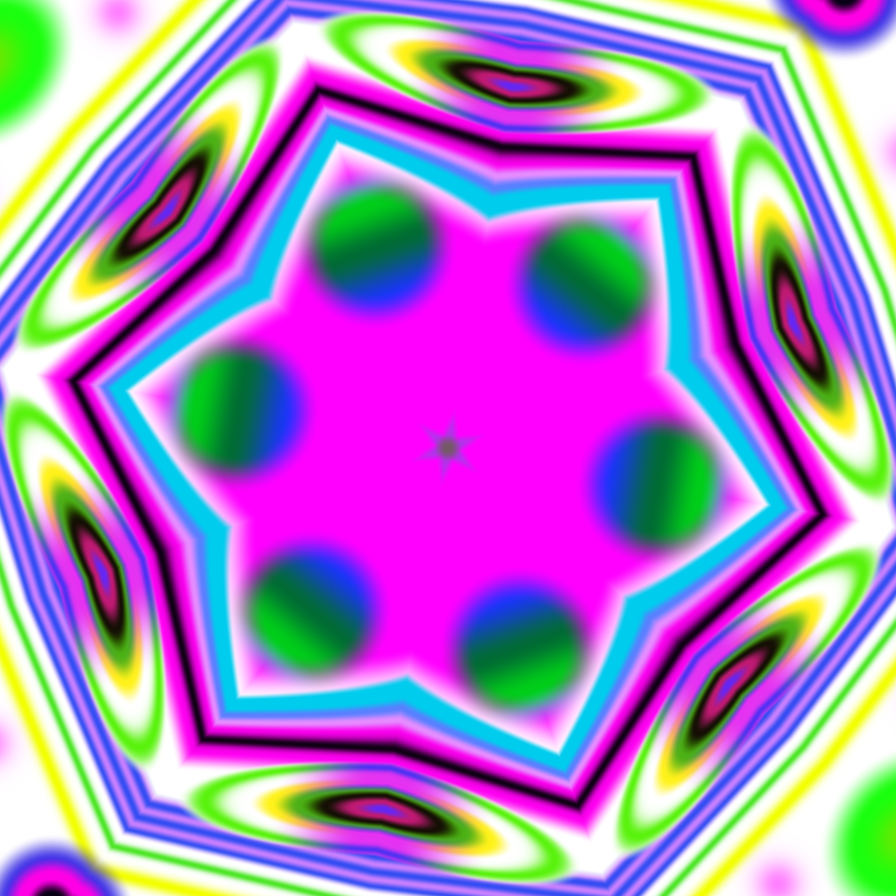
This background is drawn by a WebGL 2 fragment shader. Its source:

```glsl
#version 300 es
precision highp float;

uniform vec2 u_resolution;
out vec4 outColor;

const float SECTOR = 1.0471976;

float bump(float x, float center, float width) {
    float t = (x - center) / width;
    return exp(-t * t);
}

// Pink field with a blue-to-green petal on each arm
vec3 flower(vec2 q, float r, float k, float star) {
    vec3 col = vec3(1.0, 0.0, 1.0);
    float rim = smoothstep(mix(0.49, 0.54, k), 0.585, star);
    col.g = rim * mix(0.98, 0.75, k);

    float d = length(q - vec2(0.475, 0.0));
    float petal = 1.0 - smoothstep(0.10, 0.185, d);
    vec3 petalCol = mix(vec3(0.1, 0.2, 1.0), vec3(0.0, 0.42, 0.2), smoothstep(0.35, 0.48, q.x));
    petalCol = mix(petalCol, vec3(0.0, 0.8, 0.1), smoothstep(0.47, 0.57, q.x));
    petalCol = mix(petalCol, vec3(0.1, 1.0, 0.8), smoothstep(0.57, 0.64, q.x));
    col = mix(col, petalCol, petal);

    // Small star at the hub
    float hub = r * (1.0 + 1.4 * (1.0 - k));
    col = mix(col, vec3(0.62, 0.25, 0.9), 0.8 * (1.0 - smoothstep(0.03, 0.1, hub)));
    return mix(col, vec3(0.45, 0.35, 0.4), 1.0 - smoothstep(0.005, 0.035, r));
}

// Nested outlines around the flower
vec3 outlines(vec3 col, float star) {
    col = mix(col, vec3(0.0, 0.8, 0.93), smoothstep(0.572, 0.588, star));
    col = mix(col, vec3(0.35, 0.5, 1.0), smoothstep(0.606, 0.622, star));
    col = mix(col, vec3(0.9, 0.55, 1.0), smoothstep(0.622, 0.638, star));
    col = mix(col, vec3(1.0, 0.0, 0.95), smoothstep(0.638, 0.655, star));
    col = mix(col, vec3(1.0), smoothstep(0.705, 0.75, star));
    return mix(col, vec3(0.06, 0.0, 0.08), bump(star, 0.678, 0.013));
}

// Long bent eye between two arms
vec3 eye(vec3 col, float side, float e) {
    vec3 c = mix(vec3(0.4, 0.15, 0.95), vec3(0.75, 0.1, 0.45), smoothstep(0.03, 0.16, e));
    c = mix(c, vec3(0.08, 0.06, 0.02), smoothstep(0.16, 0.3, e));
    c = mix(c, vec3(0.3, 0.75, 0.0), smoothstep(0.3, 0.44, e));
    c = mix(c, vec3(1.0, 0.95, 0.1), smoothstep(0.44, 0.58, e));
    c = mix(c, vec3(1.0), smoothstep(0.58, 0.7, e));
    c = mix(c, vec3(0.35, 0.95, 0.05), bump(e, 0.92, 0.09));
    float middle = 1.0 - smoothstep(0.04, 0.25, side);
    c = mix(c, vec3(c.r * 0.9, c.g * 0.2, 0.95), middle * smoothstep(0.35, 0.55, e));
    return mix(col, c, 1.0 - smoothstep(0.98, 1.08, e));
}

// Striped frame, then pale space with green and yellow lines
vec3 frame(vec3 col, float w) {
    float stripe = 0.5 + 0.5 * cos(6.2832 * (w - 0.925) / 0.034);
    vec3 violet = mix(vec3(0.78, 0.5, 1.0), vec3(0.2, 0.3, 0.95), stripe);
    col = mix(col, violet, smoothstep(0.895, 0.92, w));
    col = mix(col, vec3(1.0), smoothstep(0.99, 1.01, w));
    col = mix(col, vec3(0.3, 0.9, 0.15), bump(w, 1.035, 0.01));
    return mix(col, vec3(0.95, 1.0, 0.0), bump(w, 1.095, 0.018));
}

// Spots beyond the frame
vec3 corners(vec3 col, vec2 q, float along, float side) {
    float green = length(vec2(along - 1.34, side * 0.8));
    vec3 leaf = mix(vec3(0.45, 0.9, 0.0), vec3(0.1, 1.0, 0.05), smoothstep(0.0, 0.1, green));
    col = mix(col, leaf, 1.0 - smoothstep(0.1, 0.18, green));
    col = mix(col, vec3(1.0, 0.5, 1.0), bump(length(vec2(along - 1.19, side - 0.27)), 0.0, 0.05));

    float d = length(q - vec2(1.35, 0.02));
    vec3 spot = mix(vec3(0.03, 0.0, 0.08), vec3(1.0, 0.0, 0.9), smoothstep(0.025, 0.06, d));
    spot = mix(spot, vec3(0.25, 0.2, 0.9), smoothstep(0.07, 0.11, d));
    return mix(col, spot, 1.0 - smoothstep(0.1, 0.16, d));
}

void main() {
    vec2 p = (2.0 * gl_FragCoord.xy - u_resolution) / min(u_resolution.x, u_resolution.y);

    // Fold the plane into one mirrored sixth; q.x runs along an arm
    float r = length(p);
    float angle = atan(p.y, p.x + step(r, 0.0)) + 0.176;
    float a = abs(mod(angle + 0.5 * SECTOR, SECTOR) - 0.5 * SECTOR);
    float k = 2.0 * a / SECTOR;
    vec2 q = r * vec2(cos(a), sin(a));
    float along = r * cos(0.5 * SECTOR - a);
    float side = r * sin(0.5 * SECTOR - a);

    // Star-shaped distance, stretched inward between the arms
    float s = dot(q, vec2(0.798, 0.602));
    float star = s - max(s - 0.678, 0.0) * 0.0 + max(0.678 - s, 0.0) * 0.4 * k;

    vec3 col = outlines(flower(q, r, k, star), star);
    col = frame(col, r * cos(a - 0.471));
    col = eye(col, side, length(vec2(side / 0.43, (s - 0.812) / 0.1)));
    col = corners(col, q, along, side);
    outColor = vec4(col, 1.0);
}
```
